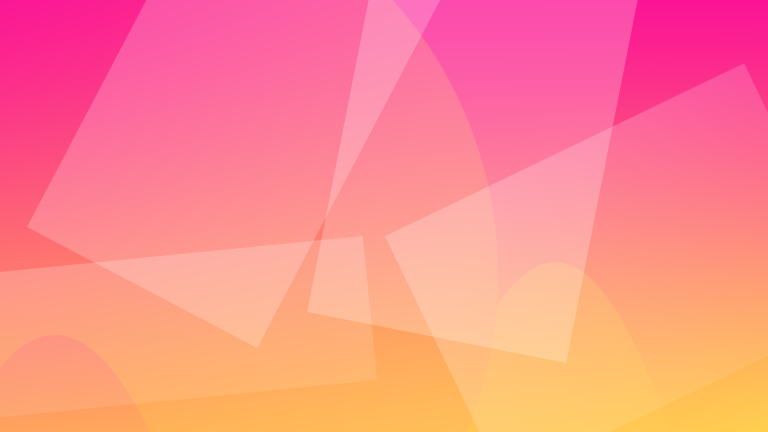
Write a WebGL 2 fragment shader that draws this background.

```glsl
#version 300 es
precision highp float;
// Translucent tilted panels, a large disc and soft hills over a pink to amber gradient.

uniform vec2 u_resolution;
out vec4 outColor;

// Antialiased coverage of a signed distance given in canvas heights.
float cover(float dist) {
    float pixel = 1.0 / u_resolution.y;
    return 1.0 - smoothstep(-0.6 * pixel, 0.6 * pixel, dist);
}

// Position in the frame of a panel, measured from its lower left corner.
vec2 panelFrame(vec2 p, vec2 corner, float angle) {
    float c = cos(angle), s = sin(angle);
    p -= corner;
    return vec2(c * p.x + s * p.y, c * p.y - s * p.x);
}

float panel(vec2 q, vec2 size) {
    vec2 d = abs(q - 0.5 * size) - 0.5 * size;
    return cover(max(d.x, d.y));
}

// Parabolic hill with its distance corrected by the slope.
float hill(vec2 p, vec2 peak, float steepness) {
    vec2 q = p - peak;
    float slope = 2.0 * steepness * q.x;
    return cover((q.y + steepness * q.x * q.x) / sqrt(1.0 + slope * slope));
}

void main() {
    vec2 p = gl_FragCoord.xy / u_resolution.y;
    float across = gl_FragCoord.x / u_resolution.x;
    float down = 1.0 - p.y;

    // Background gradient, warmer toward the lower right
    vec3 pink = vec3(0.985, 0.08, 0.585);
    vec3 amber = mix(vec3(1.0, 0.67, 0.35), vec3(1.0, 0.81, 0.31), across);
    vec3 color = mix(pink, amber, mix(down, smoothstep(0.0, 1.0, down), 0.35));

    // Large disc, fading out to the left
    float disc = cover(length(p - vec2(0.199, 0.363)) - 0.954);
    color = mix(color, vec3(1.0, 0.73, 0.40), disc * 0.24 * smoothstep(-0.2, 1.1, p.x));

    // Hills: a yellow one beside the disc and a rose one at the left
    float yellowHill = hill(p, vec2(1.285, 0.393), 5.6) * (1.0 - disc);
    color = mix(color, vec3(1.0, 0.80, 0.34), 0.28 * yellowHill);
    float roseHill = hill(p, vec2(0.127, 0.225), 4.65);
    color = mix(color, vec3(0.98, 0.28, 0.52), roseHill * mix(0.08, 0.24, p.y / 0.225));

    // White glass panels
    vec2 leftTall = panelFrame(p, vec2(0.0625, 0.4745), -0.484);
    color = mix(color, vec3(1.0), 0.21 * panel(leftTall, vec2(0.602, 2.0)));

    vec2 centerTall = panelFrame(p, vec2(0.711, 0.278), -0.1945);
    color = mix(color, vec3(1.0), 0.23 * panel(centerTall, vec2(0.611, 2.0)));

    vec2 rightWide = panelFrame(p, vec2(1.1665, -0.118), 0.449);
    float rightFade = mix(0.07, 0.23, clamp(0.8 * rightWide.y / 0.634 + 0.4 - 0.6 * rightWide.x, 0.0, 1.0));
    color = mix(color, vec3(1.0), rightFade * panel(rightWide, vec2(0.9225, 0.634)));

    vec2 leftWide = panelFrame(p, vec2(-0.0486, 0.029), 0.099);
    float leftFade = mix(0.10, 0.21, clamp(leftWide.y / 0.335, 0.0, 1.0));
    color = mix(color, vec3(1.0), leftFade * panel(leftWide, vec2(0.926, 0.335)));

    outColor = vec4(color, 1.0);
}
```
